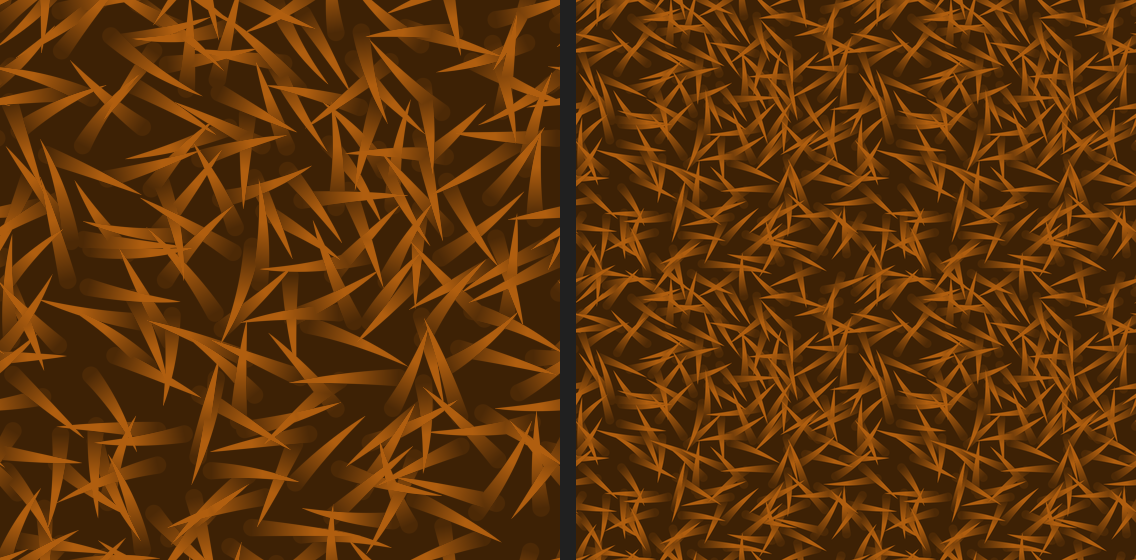
Left, the tile; right, the same tile 2 across and 2 down.
Give the GLSL for this pattern, as a Shadertoy shader.

```glsl
// Seamless scatter of curved amber thorns, fading from dark round roots to bright sharp tips.

const vec3  GROUND_COLOR = vec3(0.24, 0.13, 0.02);
const vec3  TIP_COLOR    = vec3(0.69, 0.37, 0.06);
const float GRID         = 14.0;    // thorns per side, whole so that it tiles
const int   REACH        = 3;       // neighbour cells one thorn can cross
const float MIN_LENGTH   = 0.155;
const float MAX_LENGTH   = 0.195;
const float ROOT_RADIUS  = 0.0155;
const float TAPER        = 0.8;     // below 1 keeps the middle fuller
const float MAX_BEND     = 0.2;
const float ROOT_GLOW    = 0.13;    // brightness at the root
const float GLOW_END     = 0.58;    // share of the length where full brightness starts
const float EDGE         = 0.0013;  // half width of the soft edge
const float TAU          = 6.2831853;

// Four random values per cell
vec4 hash4(vec2 cell) {
    vec4 p = fract(cell.xyxy * vec4(0.1031, 0.1030, 0.0973, 0.1099));
    p += dot(p, p.wzxy + 33.33);
    return fract((p.xxyz + p.yzzw) * p.zywx);
}

// Brightness of one thorn; p is relative to its root
float thorn(vec2 p, float angle, float len, float bend, float edge) {
    float c = cos(angle), s = sin(angle);
    p = vec2(c * p.x + s * p.y, c * p.y - s * p.x);

    // Parabolic spine, with the offset corrected for its slope
    float t = clamp(p.x / len, 0.0, 1.0);
    vec2 offset = p - len * vec2(t, bend * t * t);
    float slope = 2.0 * bend * t;
    offset.y *= inversesqrt(1.0 + slope * slope);

    float radius = ROOT_RADIUS * pow(1.0 - t, TAPER);
    float cover = smoothstep(-edge, edge, radius - length(offset));
    return cover * mix(ROOT_GLOW, 1.0, min(t / GLOW_END, 1.0));
}

void mainImage(out vec4 fragColor, in vec2 fragCoord) {
    vec2 uv = fragCoord / iResolution.xy;
    vec2 home = floor(uv * GRID);
    float edge = max(EDGE, 0.7 / iResolution.y);

    // The brightest thorn lies on top
    float glow = 0.0;
    for (int y = -REACH; y <= REACH; y++) {
        for (int x = -REACH; x <= REACH; x++) {
            vec2 cell = home + vec2(x, y);
            vec2 wrapped = mod(cell, GRID);
            vec4 place = hash4(wrapped + 7.0);
            vec4 shape = hash4(wrapped + 61.0);
            vec2 root = (cell + place.xy) / GRID;
            float len = mix(MIN_LENGTH, MAX_LENGTH, shape.x);
            float bend = MAX_BEND * (2.0 * shape.y - 1.0);
            glow = max(glow, thorn(uv - root, TAU * place.z, len, bend, edge));
        }
    }

    fragColor = vec4(mix(GROUND_COLOR, TIP_COLOR, glow), 1.0);
}
```
